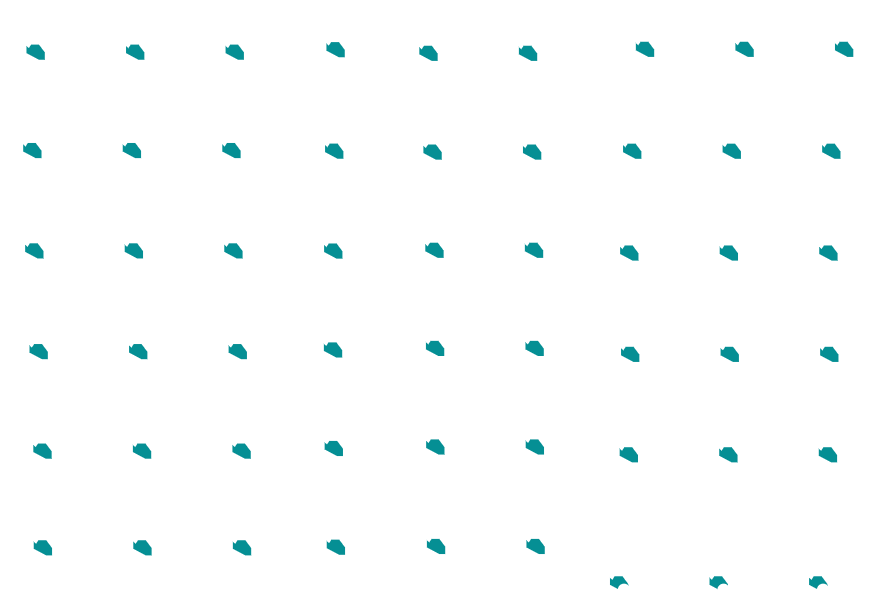
Reproduce this pattern procedurally as a WebGL 1 fragment shader.

```glsl
precision highp float;

// Sparse grid of small teal chips on white, nine across and six down.
// Each chip is an intersection of half planes with a notch; vertical bands
// of columns drift along cubic curves, and the last band slips at the bottom.

uniform vec2 u_resolution;

const vec2 GRID = vec2(9.0, 6.0);
const float CELL = 100.0; // length units per cell
const vec3 PAPER = vec3(1.0);
const vec3 TEAL = vec3(0.02, 0.56, 0.58);

// Signed distance to a line with the given unit normal and offset.
float halfPlane(vec2 p, vec2 normal, float offset) {
  return dot(p, normal) - offset;
}

// Chip: flat top, sloping shoulder and belly, notch at the upper left.
float chip(vec2 p) {
  float sides = max(-9.4 - p.x, p.x - 9.0);
  float ends = max(-7.8 - p.y, p.y - 7.4);
  float shoulder = halfPlane(p, vec2(0.8, 0.6), 6.95);
  float belly = halfPlane(p, vec2(-0.469, -0.883), 5.43);
  float notch = min(halfPlane(p, vec2(0.64, 0.768), -1.5),
                    halfPlane(p, vec2(-0.832, 0.555), 8.0));
  return max(max(max(sides, ends), max(shoulder, belly)), notch);
}

// Remove a round bite from the lower right of a shape.
float bitten(float shape, vec2 p) {
  return max(shape, 6.25 - length(p - vec2(4.7, -6.25)));
}

// Orthogonal cubic basis over the six rows.
vec4 rowBasis(float row) {
  float x = row - 2.5;
  return vec4(1.0, 2.0 * x, 1.5 * x * x - 4.375,
              (5.0 * x * x * x - 25.25 * x) / 3.0);
}

// Rightward and downward drift of a chip, shared within a column band.
vec2 bandDrift(float column, float row) {
  vec4 across = vec4(-11.9, 1.02, 0.31, -0.29);
  vec4 down = vec4(1.5, -0.11, -0.14, -0.16);
  if (column > 5.5) {
    across = vec4(-16.2, -1.99, 0.26, -0.61);
    down = vec4(3.6, 0.67, -0.23, -0.04);
  } else if (column > 3.5) {
    across = vec4(-14.2, 0.67, -0.28, 0.09);
    down = vec4(0.4, -0.57, 0.06, 0.05);
  } else if (column > 2.5) {
    across = vec4(-14.0, 0.0, 0.29, 0.03);
    down = vec4(0.4, -0.14, -0.23, 0.06);
  }
  vec4 basis = rowBasis(row);
  return vec2(dot(across, basis), dot(down, basis));
}

void main() {
  // Cell coordinates, with rows counted from the top.
  vec2 grid = gl_FragCoord.xy / u_resolution * GRID;
  vec2 cell = floor(grid);
  float row = GRID.y - 1.0 - cell.y;
  vec2 p = (grid - cell - 0.5) * CELL;

  // Slipped chips sit lower and are partly cut away.
  float slipped = step(5.5, cell.x) * step(4.5, row);
  vec2 drift = bandDrift(cell.x, row) + vec2(0.0, 30.0 * slipped);
  p -= drift * vec2(1.0, -1.0);

  float shape = chip(p);
  shape = mix(shape, bitten(shape, p), slipped);

  // Edge one pixel wide.
  float pixel = CELL * GRID.y / u_resolution.y;
  float coverage = clamp(0.5 - shape / pixel, 0.0, 1.0);
  gl_FragColor = vec4(mix(PAPER, TEAL, coverage), 1.0);
}
```
